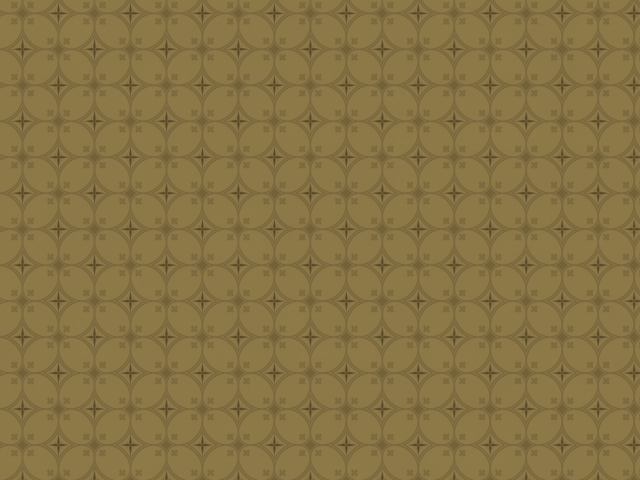
Write a Shadertoy shader that draws this pattern.

```glsl
// Olive lattice of tangent ovals with four-petal stars, small diamonds and quatrefoils.

const float PITCH       = 0.07495;              // lattice step, in canvas heights
const vec2  ORIGIN      = vec2(0.1219, 0.0729); // one star vertex
const vec2  OVAL        = vec2(0.415, 0.567);   // radii toward star, toward diamond
const float LINE_HALF   = 0.016;                // the lengths below are in lattice steps
const float FRAME_INSET = 0.062;
const float DIAMOND_GAP = 0.035;
const float PETAL_LEN   = 0.27;
const float PETAL_WIDE  = 0.036;
const float PETAL_BELLY = 0.09;
const float DOT_OFFSET  = 0.088;
const float FOIL_OFFSET = 0.225;
const float LOBE_OFFSET = 0.047;
const float LOBE_RADIUS = 0.040;
const float SOFTNESS    = 0.026;
const float WEAR        = 0.012;

const vec3 GROUND = vec3(0.553, 0.473, 0.282);
const vec3 LINE   = vec3(0.430, 0.365, 0.215);
const vec3 DARK   = vec3(0.335, 0.280, 0.160);

vec2 hashGradient(vec2 cell) {
    vec3 h = fract(cell.xyx * vec3(0.1031, 0.1030, 0.0973));
    h += dot(h, h.yzx + 33.33);
    float angle = 6.2832 * fract((h.x + h.y) * h.z);
    return vec2(cos(angle), sin(angle));
}

float gradientNoise(vec2 p) {
    vec2 i = floor(p), f = fract(p);
    vec2 u = f * f * f * (f * (f * 6.0 - 15.0) + 10.0);
    vec2 e = vec2(0.0, 1.0);
    float low  = mix(dot(hashGradient(i), f),
                     dot(hashGradient(i + e.yx), f - e.yx), u.x);
    float high = mix(dot(hashGradient(i + e.xy), f - e.xy),
                     dot(hashGradient(i + e.yy), f - e.yy), u.x);
    return mix(low, high, u.y);
}

// First-order distance to an axis-aligned ellipse.
float ellipseDistance(vec2 p, vec2 r) {
    float k = length(p / r);
    return k * (k - 1.0) / max(length(p / (r * r)), 1e-4);
}

// Four slim petals along the axes, for a point folded into one quadrant.
float petalDistance(vec2 a) {
    float along = max(a.x, a.y), across = min(a.x, a.y);
    float taper = min(0.3 + along / PETAL_BELLY,
                      (PETAL_LEN - along) / (PETAL_LEN - PETAL_BELLY));
    return across - PETAL_WIDE * min(taper, 1.0);
}

float fill(float d, float edge) {
    return 1.0 - smoothstep(-edge, edge, d);
}

float stroke(float d, float edge) {
    return fill(abs(d) - LINE_HALF, edge);
}

void mainImage(out vec4 fragColor, in vec2 fragCoord) {
    vec2 uv = fragCoord / iResolution.y;
    vec2 q = (uv - ORIGIN) / PITCH;
    float edge = max(SOFTNESS, 0.7 / (iResolution.y * PITCH));

    // Nearest vertex; stars and diamonds alternate like a checkerboard
    vec2 vertex = floor(q + 0.5);
    vec2 a = abs(q - vertex);
    bool isStar = mod(vertex.x + vertex.y, 2.0) < 0.5;

    // Oval in the adjoining cell, on diagonal axes
    vec2 c = a - 0.5;
    vec2 diagonal = vec2(c.x + c.y, c.x - c.y) * 0.70711;
    float oval = ellipseDistance(diagonal, isStar ? OVAL : OVAL.yx);

    vec3 color = mix(GROUND, LINE, 0.75 * stroke(oval, edge));

    if (isStar) {
        // Concave frame, petals and dots
        float border = fill(-oval, edge) * fill(oval - FRAME_INSET, edge);
        color = mix(color, LINE, 0.15 * border);
        color = mix(color, LINE, 0.75 * stroke(oval - FRAME_INSET, edge));
        color = mix(color, DARK, 0.95 * fill(petalDistance(a), edge));
        float dots = length(a - DOT_OFFSET) - 0.014;
        color = mix(color, DARK, 0.4 * fill(dots, edge));
    } else {
        // Solid diamond inside its outline, and the quatrefoils around it
        color = mix(color, LINE, 0.85 * fill(DIAMOND_GAP - oval, edge));
        vec2 f = abs(a - FOIL_OFFSET);
        float foil = min(length(f - LOBE_OFFSET) - LOBE_RADIUS, length(f) - 0.04);
        color = mix(color, LINE, 0.65 * fill(foil, edge));
        color = mix(color, GROUND, 0.3 * fill(foil + 0.03, edge));
    }

    // Faint uneven wear
    float wear = gradientNoise(uv * 9.0) + 0.6 * gradientNoise(uv * 90.0);
    fragColor = vec4(color * (1.0 + WEAR * wear), 1.0);
}
```
